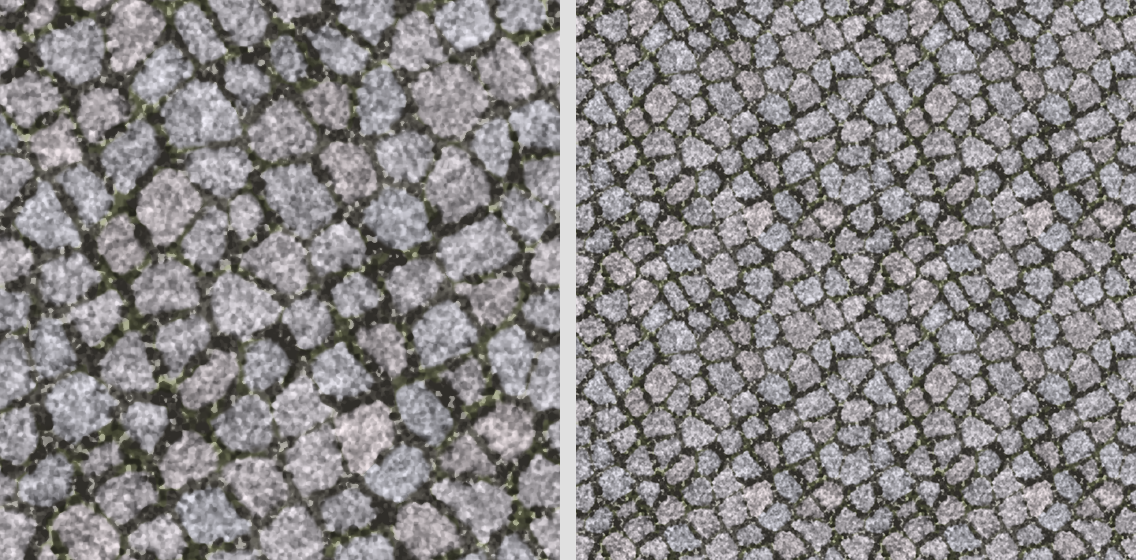
Left: one tile. Right: repeated 2 by 2.
A WebGL 1 fragment shader for this texture:

```glsl
precision highp float;
// Worn granite setts laid in slanted rows with mossy, gritty joints.
// A weighted Voronoi diagram on a tilted lattice shapes the stones; wrapping
// cellular grain roughens their edges and speckles the granite and soil.

uniform vec2 u_resolution;

const float TAU = 6.28319;
// Rows climb 5 cells per 8; the whole-number tilt makes the lattice tile.
const vec2 TILT = vec2(8.0, 5.0);
const float STONE_COUNT = 89.0; // dot(TILT, TILT)

const vec3 SOIL_DARK = vec3(0.19, 0.18, 0.165);
const vec3 SOIL_LIGHT = vec3(0.47, 0.46, 0.43);
const vec3 MOSS = vec3(0.33, 0.35, 0.23);
const vec3 GRANITE_COOL = vec3(0.985, 0.985, 1.03);
const vec3 GRANITE_WARM = vec3(1.025, 0.98, 0.995);

vec3 hash3(vec2 p) {
  vec3 q = vec3(dot(p, vec2(127.1, 311.7)),
                dot(p, vec2(269.5, 183.3)),
                dot(p, vec2(419.2, 371.9)));
  return fract(sin(q) * 43758.5);
}

// Soft cellular noise: random tones blended around scattered points, 0 to 1.
float grain(vec2 uv, float cells, float seed) {
  vec2 p = uv * cells;
  vec2 base = floor(p);
  float total = 0.0;
  float weights = 0.0;
  for (int j = -1; j <= 1; j++) {
    for (int i = -1; i <= 1; i++) {
      vec2 cell = base + vec2(float(i), float(j));
      vec3 rnd = hash3(mod(cell, cells) + seed);
      vec2 toPoint = cell + 0.15 + 0.7 * rnd.xy - p;
      float weight = exp(-6.0 * dot(toPoint, toPoint));
      total += rnd.z * weight;
      weights += weight;
    }
  }
  return total / weights;
}

// Gentle periodic bending of the rows.
vec2 bend(vec2 uv) {
  vec2 a = sin(TAU * (uv.yx + vec2(0.1, 0.35)));
  vec2 b = sin(TAU * (2.0 * uv.yx + uv.xy + vec2(0.6, 0.2)));
  return uv + 0.014 * a + 0.007 * b;
}

// Random values of a stone, equal for cells that coincide after tiling.
vec3 stoneRandom(vec2 cell) {
  return hash3(vec2(mod(dot(cell, TILT.yx), STONE_COUNT), 7.0));
}

vec2 stoneCentre(vec2 cell, vec3 rnd) {
  return cell + 0.5 + 0.54 * (rnd.xy - 0.5);
}

// Squared distance less a weight that makes some stones larger.
float stonePower(vec2 toCentre, vec3 rnd) {
  return dot(toCentre, toCentre) - 0.24 * (rnd.z - 0.5);
}

// Returns the rounded distance to the joint in x and stone randoms in yzw.
vec4 setts(vec2 p, float rounding) {
  vec2 base = floor(p);
  vec2 nearest = vec2(0.0);
  vec3 stone = vec3(0.0);
  float best = 100.0;
  for (int j = -2; j <= 2; j++) {
    for (int i = -2; i <= 2; i++) {
      vec2 cell = base + vec2(float(i), float(j));
      vec3 rnd = stoneRandom(cell);
      vec2 toCentre = stoneCentre(cell, rnd) - p;
      float power = stonePower(toCentre, rnd);
      if (power < best) {
        best = power;
        nearest = toCentre;
        stone = rnd;
      }
    }
  }
  float sum = 0.0;
  for (int j = -2; j <= 2; j++) {
    for (int i = -2; i <= 2; i++) {
      vec2 cell = base + vec2(float(i), float(j));
      vec3 rnd = stoneRandom(cell);
      vec2 toCentre = stoneCentre(cell, rnd) - p;
      float gap = length(toCentre - nearest);
      if (gap > 0.01) {
        float edge = (stonePower(toCentre, rnd) - best) / (2.0 * gap);
        sum += exp(-rounding * edge);
      }
    }
  }
  return vec4(-log(sum) / rounding, stone);
}

void main() {
  vec2 uv = gl_FragCoord.xy / u_resolution;
  float patches = grain(uv, 12.0, 3.0) - 0.5;
  float mottle = grain(uv, 40.0, 19.0) - 0.5;
  float speckle = grain(uv, 95.0, 41.0) - 0.5;
  float grit = grain(uv, 150.0, 67.0) - 0.5;

  // Stone layout with chipped edges
  vec2 bent = bend(uv);
  vec2 p = vec2(dot(bent, TILT), dot(bent, vec2(-TILT.y, TILT.x)));
  vec4 sett = setts(p, 15.0);
  vec3 rnd = fract(sett.yzw * 7.3 + 0.2);
  float edge = sett.x + 0.07 * patches + 0.11 * mottle + 0.07 * speckle;
  float margin = mix(0.05, 0.10, rnd.x);
  float cover = smoothstep(margin - 0.04, margin + 0.045, edge);

  // Speckled granite, a little darker towards its rim
  float tone = 0.645 + 0.07 * (rnd.y - 0.5) + 0.10 * patches;
  tone += 0.13 * mottle + 0.32 * speckle + 0.24 * grit;
  tone -= 0.08 * (1.0 - smoothstep(margin, margin + 0.14, edge));
  vec3 granite = tone * mix(GRANITE_COOL, GRANITE_WARM, rnd.z);

  // Soil, moss and small pale pebbles in the joints
  float dust = 0.42 + 0.6 * patches + 0.5 * mottle + 0.9 * speckle + 0.6 * grit;
  vec3 joint = mix(SOIL_DARK, SOIL_LIGHT, clamp(dust, 0.0, 1.0));
  float moss = smoothstep(-0.05, 0.25, mottle - 0.6 * patches);
  joint = mix(joint, MOSS * (0.9 + 1.2 * speckle), 0.6 * moss);
  joint += 0.22 * smoothstep(0.24, 0.42, speckle + 0.4 * grit);

  gl_FragColor = vec4(mix(joint, granite, cover), 1.0);
}
```
